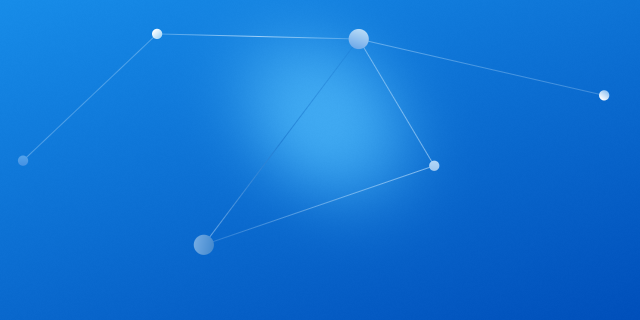
Write a Shadertoy shader that draws this background.

```glsl
// Blue diagonal gradient with a soft central glow and a network of linked discs.

const vec3 SKY = vec3(0.09, 0.55, 0.91);
const vec3 DEEP = vec3(0.0, 0.31, 0.73);
const vec3 GLOW = vec3(0.255, 0.67, 0.95);
const vec3 PALE = vec3(0.80, 0.91, 1.0);
const vec3 SHADE = vec3(0.06, 0.40, 0.76);

const float LINK_WIDTH = 0.0027;
const float SMALL = 0.0160;
const float LARGE = 0.0315;

float hash(vec2 cell) {
    vec3 q = fract(vec3(cell.xyx) * 0.1031);
    q += dot(q, q.yzx + 33.33);
    return fract((q.x + q.y) * q.z);
}

// Diagonal gradient, glow and faint grain; p is in units of canvas height.
vec3 background(vec2 p, float aspect) {
    float t = 0.4 * p.x / aspect + 0.6 * (1.0 - p.y);
    vec3 color = mix(SKY, DEEP, clamp(t, 0.0, 1.0));
    vec2 q = p - vec2(1.01, 0.635);
    float radius = length(q * vec2(1.0, 1.03) + 0.12 * q.yx);
    color = mix(color, GLOW, 0.96 * exp(-pow(radius / 0.265, 2.5)));
    return color + (hash(floor(p * 384.0)) - 0.5) * 0.008;
}

// Thin segment whose colour and opacity pass through start, middle and end.
vec3 link(vec3 base, vec2 p, vec2 a, vec2 b, vec4 start, vec4 middle, vec4 end, float px) {
    vec2 ab = b - a;
    float t = clamp(dot(p - a, ab) / dot(ab, ab), 0.0, 1.0);
    float d = length(p - a - t * ab);
    vec4 ink = t < 0.5 ? mix(start, middle, 2.0 * t) : mix(middle, end, 2.0 * t - 1.0);
    float halfWidth = 0.5 * max(LINK_WIDTH, px);
    float cover = clamp((halfWidth - d) / px + 0.5, 0.0, 1.0);
    cover *= min(1.0, LINK_WIDTH / px);
    return mix(base, ink.rgb, cover * ink.a);
}

// Disc shaded from dark to light along a direction.
vec3 disc(vec3 base, vec2 p, vec2 center, float radius, vec2 lightDir, vec3 dark, vec3 light, float px) {
    vec2 q = p - center;
    float t = clamp(0.5 + 0.5 * dot(q, normalize(lightDir)) / radius, 0.0, 1.0);
    float cover = clamp((radius - length(q)) / px + 0.5, 0.0, 1.0);
    return mix(base, mix(dark, light, t), cover);
}

vec4 pale(float alpha) { return vec4(PALE, alpha); }
vec4 shade(float alpha) { return vec4(SHADE, alpha); }

void mainImage(out vec4 fragColor, in vec2 fragCoord) {
    float px = 1.0 / iResolution.y;
    vec2 p = fragCoord * px;
    vec3 color = background(p, iResolution.x * px);

    // Node centres
    vec2 left = vec2(0.072, 0.498);
    vec2 upper = vec2(0.491, 0.894);
    vec2 hub = vec2(1.121, 0.878);
    vec2 right = vec2(1.888, 0.702);
    vec2 inner = vec2(1.357, 0.482);
    vec2 lower = vec2(0.637, 0.235);

    // Links
    color = link(color, p, left, upper, pale(0.40), pale(0.36), pale(0.40), px);
    color = link(color, p, upper, hub, pale(0.35), pale(0.85), pale(0.30), px);
    color = link(color, p, hub, right, pale(0.50), pale(0.36), pale(0.32), px);
    color = link(color, p, hub, inner, pale(0.55), pale(0.60), pale(0.65), px);
    color = link(color, p, lower, inner, pale(0.20), pale(0.48), pale(0.70), px);
    color = link(color, p, lower, hub, pale(0.60), shade(0.60), shade(0.20), px);

    // Discs
    vec2 up = vec2(0.0, 1.0);
    color = disc(color, p, left, SMALL, up, vec3(0.27, 0.57, 0.89), vec3(0.33, 0.64, 0.92), px);
    color = disc(color, p, upper, SMALL, vec2(-0.7, 0.7), vec3(0.65, 0.84, 0.97), vec3(1.0), px);
    color = disc(color, p, hub, LARGE, vec2(0.3, 1.0), vec3(0.43, 0.66, 0.91), vec3(0.72, 0.86, 0.97), px);
    color = disc(color, p, right, SMALL, vec2(-0.6, -0.8), vec3(0.58, 0.77, 0.95), vec3(1.0), px);
    color = disc(color, p, inner, SMALL, up, vec3(0.62, 0.78, 0.94), vec3(0.70, 0.84, 0.97), px);
    color = disc(color, p, lower, LARGE, vec2(-1.0, 0.2), vec3(0.27, 0.54, 0.81), vec3(0.45, 0.67, 0.89), px);

    fragColor = vec4(color, 1.0);
}
```
